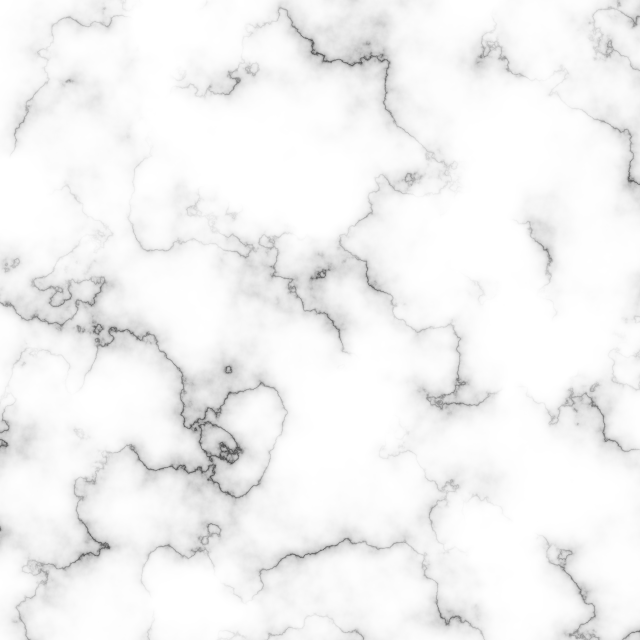
This texture is drawn by a Shadertoy shader. Its source:

```glsl
// White marble with thin, jagged grey veins and soft smoky halos.

float hash(vec2 p)
{
    return fract(sin(dot(p, vec2(127.1, 311.7))) * 43758.5453);
}

// Dot product of a random unit gradient at a lattice cell with an offset.
float slope(vec2 cell, vec2 offset)
{
    float angle = 6.2832 * hash(cell);
    return dot(vec2(cos(angle), sin(angle)), offset);
}

float gradientNoise(vec2 p)
{
    vec2 i = floor(p), f = fract(p);
    vec2 u = f * f * f * (f * (f * 6.0 - 15.0) + 10.0);
    vec2 e = vec2(1.0, 0.0);
    return mix(mix(slope(i, f), slope(i + e.xy, f - e.xy), u.x),
               mix(slope(i + e.yx, f - e.yx), slope(i + e.xx, f - e.xx), u.x), u.y);
}

// Each octave is doubled, turned and shifted so that lattices never line up.
float fbm(vec2 p, int octaves)
{
    float sum = 0.0, amplitude = 1.0;
    for (int i = 0; i < octaves; i++)
    {
        sum += amplitude * gradientNoise(p);
        p = mat2(1.6, 1.2, -1.2, 1.6) * p + vec2(17.3, 9.1);
        amplitude *= 0.5;
    }
    return sum;
}

float marble(vec2 uv)
{
    // Veins follow the zero contour of the noise.
    float ridge = abs(1.2 * fbm(uv * 4.0 + vec2(3.7, 21.4), 8));

    // Patches where the veins show; elsewhere the stone stays clean.
    float patches = smoothstep(-0.4, 0.47, fbm(uv * 4.2 + vec2(51.2, 8.6), 5));

    float halo = 0.27 * exp(-ridge / 0.15);
    float vein = 0.45 * exp(-ridge / 0.012);
    return 1.0 - patches * (halo + vein);
}

void mainImage(out vec4 fragColor, in vec2 fragCoord)
{
    // Average four samples per pixel to smooth the fine veins.
    float shade = 0.0;
    for (int i = 0; i < 4; i++)
    {
        vec2 jitter = vec2(i % 2, i / 2) * 0.5 - 0.25;
        shade += 0.25 * marble((fragCoord + jitter) / iResolution.y);
    }
    fragColor = vec4(vec3(shade), 1.0);
}
```
